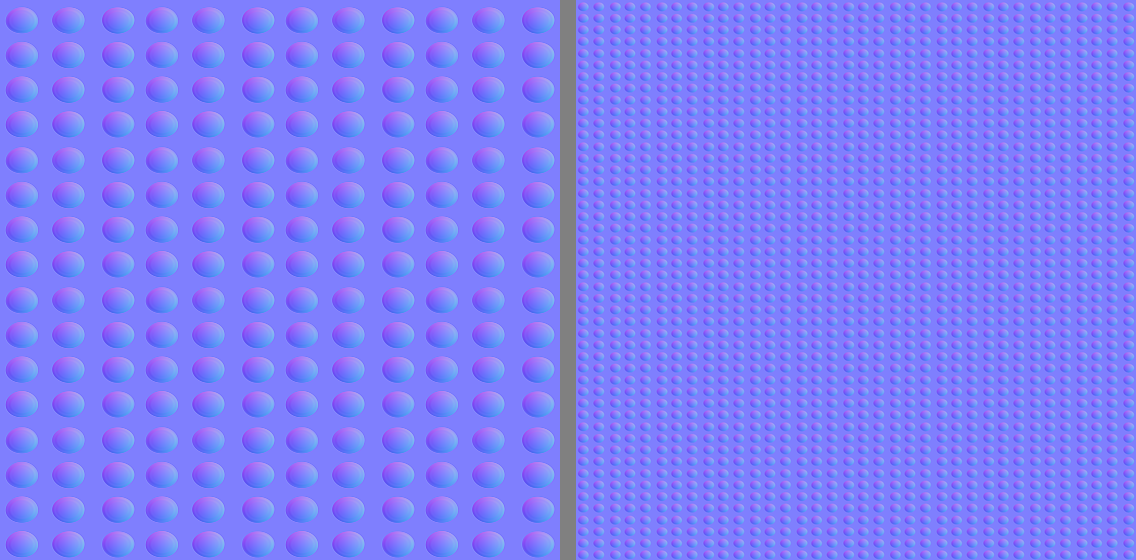
Left, the tile; right, the same tile 3 across and 3 down.
A Shadertoy shader for this texture map:

```glsl
// Tangent-space normal map of a studded sheet: 12 by 16 oval domes on a flat base.
// Each dome's slope grows linearly from its centre, with faint terraces and a
// shallow reversed lip; stud positions shift in a repeating 3 by 4 cell pattern.

const vec2 STUD_COUNT = vec2(12.0, 16.0);
const vec2 CELL_SIZE = vec2(64.0, 48.0);   // in 1/768 of the canvas
const vec2 STUD_RADIUS = vec2(24.0, 19.5);

// Stud centre relative to its cell centre, y pointing down
vec2 studShift(vec2 group) {
    return vec2(group.x > 1.5 ? 2.0 : -2.0, 4.0 - 0.5 * group.y);
}

// Surface tilt (x right, y up) at q, where the stud outline is the unit circle
vec2 studTilt(vec2 q, vec2 group, float pixel) {
    float angle = atan(q.y, q.x);
    float r = length(q) * (1.0 + 0.012 * (1.0 + sin(3.0 * angle + 2.0 * group.x)));
    float edge = (r - 1.0) * 21.0;

    // Fine concentric terraces, strongest on the outer half
    float phase = 1.7 * group.x + 0.8 * group.y;
    float terrace = 0.07 * sin(26.0 * r + phase) * smoothstep(0.35, 0.8, r);
    vec2 dome = q * (0.45 + terrace);

    // Lip sloping back inward, then the flat base
    float lip = smoothstep(-1.4 - 0.5 * pixel, -0.6, edge);
    float inside = 1.0 - smoothstep(-0.7 * pixel, 0.3 * pixel, edge);
    return mix(dome, -0.16 * q, lip) * inside;
}

void mainImage(out vec4 fragColor, in vec2 fragCoord) {
    vec2 uv = fragCoord / iResolution.xy;
    float pixel = 768.0 / min(iResolution.x, iResolution.y);

    // Cells are counted from the top left
    vec2 grid = vec2(uv.x, 1.0 - uv.y) * STUD_COUNT;
    vec2 group = mod(floor(grid), vec2(3.0, 4.0));
    vec2 local = (fract(grid) - 0.5) * CELL_SIZE - studShift(group);
    vec2 q = local * vec2(1.0, -1.0) / STUD_RADIUS;

    // Red stores the upward tilt and green the rightward tilt
    vec2 tilt = studTilt(q, group, pixel).yx;
    vec3 normal = vec3(tilt, sqrt(max(0.0, 1.0 - dot(tilt, tilt))));
    fragColor = vec4(normal * 0.5 + vec3(0.497, 0.497, 0.495), 1.0);
}
```
